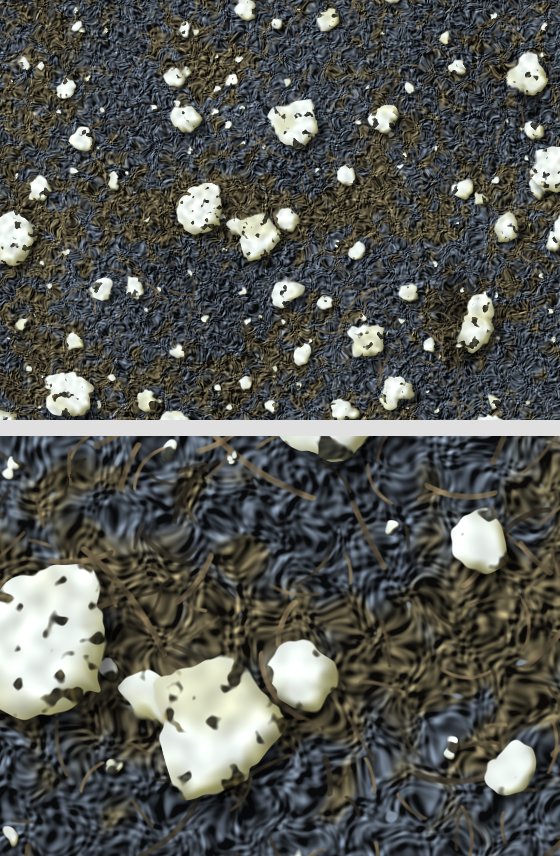
Top: the whole. Bottom: its middle third, enlarged.
Write a Shadertoy shader that draws this texture.

```glsl
// Dark, fibrous potting soil scattered with white perlite grains.

const float TAU = 6.2831853;
const vec3 COOL_SOIL = vec3(0.89, 1.00, 1.13);
const vec3 WARM_SOIL = vec3(1.08, 1.00, 0.74);
const vec3 FIBRE = vec3(0.47, 0.41, 0.30);
const vec3 GLINT = vec3(0.62, 0.70, 0.78);
const vec3 WHITE = vec3(0.94, 0.97, 0.95);
const vec3 CREAM = vec3(0.78, 0.77, 0.52);
const vec2 SHADE_SIDE = vec2(0.707, -0.707);

vec2 hash2(vec2 p) {
    vec3 q = fract(p.xyx * vec3(0.1031, 0.1030, 0.0973));
    q += dot(q, q.yzx + 33.33);
    return fract((q.xx + q.yz) * q.zy);
}

vec2 direction(float angle) { return vec2(cos(angle), sin(angle)); }

float cornerSlope(vec2 cell, vec2 offset) {
    return dot(2.0 * hash2(cell) - 1.0, offset);
}

float gradientNoise(vec2 p) {
    vec2 i = floor(p), f = fract(p), e = vec2(1.0, 0.0);
    vec2 u = f * f * f * (f * (f * 6.0 - 15.0) + 10.0);
    return mix(mix(cornerSlope(i, f), cornerSlope(i + e, f - e), u.x),
               mix(cornerSlope(i + e.yx, f - e.yx), cornerSlope(i + 1.0, f - 1.0), u.x), u.y);
}

vec2 warp(vec2 p, float scale, float amount) {
    return p + amount * vec2(gradientNoise(p * scale), gradientNoise(p * scale + 57.3));
}

float smoothMin(float a, float b, float k) {
    float h = max(k - abs(a - b), 0.0) / k;
    return min(a, b) - 0.25 * h * h * k;
}

// Crumbly height of the soil at three scales
float soilHeight(vec2 p) {
    return 0.7 * gradientNoise(p * 38.0) + gradientNoise(p * 85.0 + 11.0)
         + 0.8 * gradientNoise(p * 170.0 + 23.0);
}

vec3 soilColor(vec2 p) {
    vec2 q = warp(p, 30.0, 0.02);
    float height = soilHeight(q);
    float relief = height - soilHeight(q + 0.004 * SHADE_SIDE);
    float broad = gradientNoise(p * 3.0) + 0.6 * gradientNoise(p * 9.0 + 5.0);
    float light = max(0.25 + 0.25 * height + 0.32 * relief + 0.08 * broad, 0.04);
    float tint = gradientNoise(p * 5.0 + 40.0) + gradientNoise(q * 26.0 + 70.0);
    vec3 color = light * mix(COOL_SOIL, WARM_SOIL, smoothstep(-0.1, 0.3, tint));
    float glint = smoothstep(0.38, 0.58, gradientNoise(q * 75.0 + 90.0));
    return mix(color, GLINT, 0.7 * glint);
}

// Curved strands: x is coverage, y is brightness
vec2 fibres(vec2 p, float cells, float share, float width, float seed, float aa) {
    vec2 found = vec2(0.0);
    vec2 base = floor(p * cells);
    for (int j = -1; j <= 1; j++)
    for (int i = -1; i <= 1; i++) {
        vec2 id = base + vec2(i, j);
        vec2 pick = hash2(id + seed), shape = hash2(id + seed + 19.0);
        if (pick.x > share) continue;
        vec2 q = p * cells - id - hash2(id + seed + 43.0);
        vec2 along = direction(TAU * pick.y);
        q = vec2(dot(q, along), dot(q, vec2(-along.y, along.x)));
        q.y += (shape.x - 0.5) * q.x * q.x;
        float d = length(vec2(max(abs(q.x) - mix(0.2, 0.75, shape.y), 0.0), q.y)) / cells;
        float cover = smoothstep(width + aa, width - aa, d);
        if (cover > found.x) found = vec2(cover, mix(0.35, 1.2, shape.x));
    }
    return found;
}

vec3 addFibres(vec3 color, vec2 p, float cells, float share, float width, float seed, float aa) {
    vec2 strand = fibres(p, cells, share, width, seed, aa);
    vec3 bark = FIBRE * strand.y * (1.0 + gradientNoise(p * 95.0));
    return mix(color, bark, 0.75 * strand.x);
}

// Lobed grain: distance, radius, then offset from its centre in radii
vec4 nearestGrain(vec2 p, float cells, float share, vec2 radii, float seed) {
    vec4 best = vec4(1.0, radii.y, 0.0, 0.0);
    vec2 base = floor(p * cells);
    for (int j = -1; j <= 1; j++)
    for (int i = -1; i <= 1; i++) {
        vec2 id = base + vec2(i, j), pick = hash2(id + seed);
        if (pick.x > share) continue;
        vec2 offset = p - (id + 0.15 + 0.7 * hash2(id + seed + 17.0)) / cells;
        float radius = mix(radii.x, radii.y, pick.y), d = 1.0;
        for (int k = 1; k <= 3; k++) {
            vec2 h = hash2(id + seed + 31.0 * float(k));
            vec2 lobe = 0.85 * radius * h.x * direction(TAU * h.y);
            d = smoothMin(d, length(offset - lobe) - radius * mix(1.0, 0.5, h.x), 0.2 * radius);
        }
        if (d < best.x) best = vec4(d, radius, offset / radius);
    }
    return best;
}

vec3 addPerlite(vec3 color, vec2 p, float cells, float share, vec2 radii, float seed, float aa) {
    vec2 q = warp(warp(p, 24.0, 0.4 * radii.y), 65.0, 0.008);
    vec4 grain = nearestGrain(q, cells, share, radii, seed);
    vec4 caster = nearestGrain(q - 0.3 * radii.y * SHADE_SIDE, cells, share, radii, seed);
    color *= mix(0.45, 1.0, smoothstep(-0.2, 0.35, caster.x / caster.y));
    // Cream, shaded rim away from the light
    float depth = clamp(-grain.x / grain.y, 0.0, 1.0);
    float rim = smoothstep(0.45, 0.0, depth) * smoothstep(-0.4, 1.0, dot(grain.zw, SHADE_SIDE));
    float stain = 0.4 * smoothstep(0.0, 0.35, gradientNoise(p * 14.0 + seed));
    vec3 surface = mix(WHITE, CREAM, clamp(rim + stain, 0.0, 1.0));
    surface *= 1.0 - 0.3 * rim + 0.22 * gradientNoise(p * 55.0);
    // Soil caught in the pits
    float pits = gradientNoise(p * 42.0 + seed) + 0.4 * gradientNoise(p * 110.0) + 0.12 * rim;
    surface = mix(surface, color * WARM_SOIL, 0.85 * smoothstep(0.2, 0.34, pits));
    return mix(color, surface, smoothstep(aa, -aa, grain.x));
}

void mainImage(out vec4 fragColor, in vec2 fragCoord) {
    vec2 p = fragCoord / iResolution.y + 3.0;
    float aa = 1.2 / iResolution.y;
    vec3 color = soilColor(p);
    // Dark clods
    vec4 clod = nearestGrain(warp(p, 18.0, 0.03), 5.0, 0.16, vec2(0.03, 0.07), 211.0);
    float clodLight = 0.62 - 0.2 * dot(clod.zw, SHADE_SIDE);
    color *= mix(1.0, clodLight, smoothstep(0.008, -0.008, clod.x));
    color = addFibres(color, p, 34.0, 0.45, 0.0014, 7.0, aa);
    color = addFibres(color, p, 20.0, 0.35, 0.0022, 61.0, aa);
    color = addFibres(color, p, 9.0, 0.16, 0.0024, 133.0, aa);
    color = addPerlite(color, p, 18.0, 0.24, vec2(0.003, 0.009), 301.0, aa);
    color = addPerlite(color, p, 8.0, 0.42, vec2(0.012, 0.027), 409.0, aa);
    color = addPerlite(color, p, 4.5, 0.62, vec2(0.030, 0.056), 523.0, aa);
    fragColor = vec4(clamp(color, 0.0, 1.0), 1.0);
}
```
